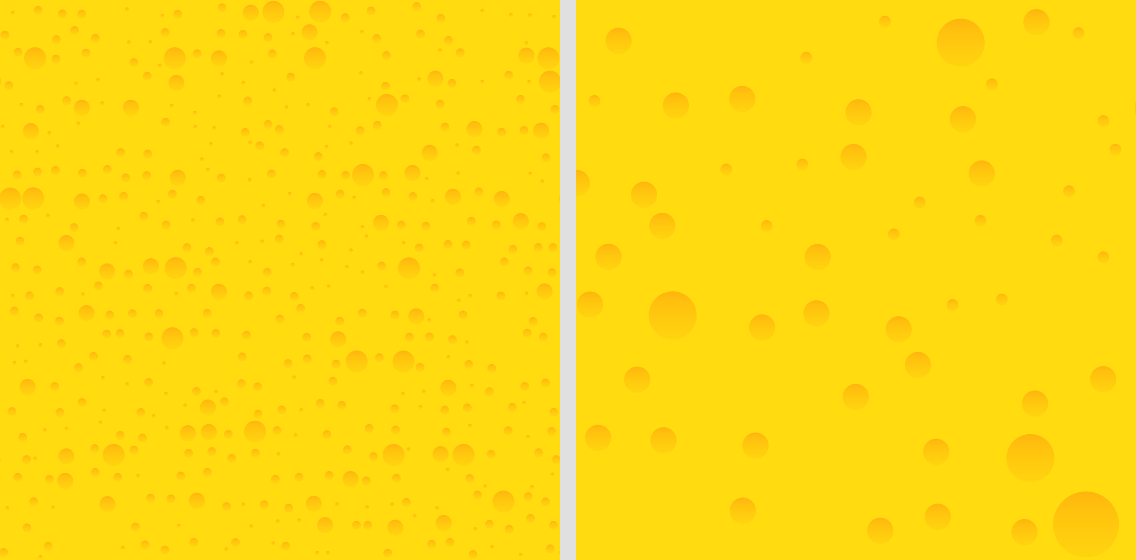
Left: the whole. Right: its middle third, enlarged.
Give the GLSL for this texture, as a Shadertoy shader.

```glsl
const vec3 BASE = vec3(1.0, 0.86, 0.06);
const vec3 HOLE_TOP = vec3(1.0, 0.695, 0.05);
const vec3 HOLE_BOTTOM = vec3(1.0, 0.83, 0.06);
const float SHADE_CURVE = 0.6;

const float CELLS = 24.0;          // whole number of cells per side, so it tiles
const float TAU = 6.2831853;

// Hole radii in units of the canvas
const float R_LARGE = 0.0196;
const float R_MEDIUM = 0.0143;
const float R_SMALL = 0.0078;
const float R_TINY = 0.0035;

// Cumulative shares of the hole sizes
const float UP_TO_LARGE = 0.054;
const float UP_TO_MEDIUM = 0.163;
const float UP_TO_SMALL = 0.66;

const float DENSITY = 0.80;        // mean share of cells that hold a hole
const float DENSITY_SWING = 0.09;  // strength of the sparse and crowded patches
const float EDGE_GAP = 0.02;       // clearance to the cell border

// Four random values per cell
vec4 hash4(vec2 cell) {
    vec4 h = fract(cell.xyxy * vec4(0.1031, 0.1030, 0.0973, 0.1099) + 0.37);
    h += dot(h, h.wzxy + 33.33);
    return fract((h.xxyz + h.yzzw) * h.zywx);
}

// Layered periodic sines vary how full the area is
float patchWave(vec2 cell) {
    vec2 a = TAU * cell / CELLS;
    return sin(2.0 * a.x + a.y + 0.8) + sin(3.0 * a.y - a.x + 2.1);
}

float holeRadius(float pick) {
    float r = pick < UP_TO_LARGE ? R_LARGE
            : pick < UP_TO_MEDIUM ? R_MEDIUM
            : pick < UP_TO_SMALL ? R_SMALL : R_TINY;
    return r * CELLS;
}

void mainImage(out vec4 fragColor, in vec2 fragCoord) {
    vec2 p = fragCoord / iResolution.xy * CELLS;
    float pixel = CELLS / min(iResolution.x, iResolution.y);

    // Shift each row sideways to break up the columns
    float row = floor(p.y);
    p.x += hash4(vec2(row, 71.0)).x * CELLS;
    vec2 cell = vec2(mod(floor(p.x), CELLS), row);

    // One hole per cell, jittered so that it stays inside
    vec4 rnd = hash4(cell + 5.0);
    float radius = holeRadius(rnd.x);
    float room = max(0.5 - radius - EDGE_GAP, 0.0);
    vec2 offset = fract(p) - 0.5 - (rnd.yz * 2.0 - 1.0) * room;

    float present = step(rnd.w, DENSITY + DENSITY_SWING * patchWave(cell));
    float dist = length(offset) - radius;
    float mask = present * (1.0 - smoothstep(-0.5 * pixel, 0.5 * pixel, dist));

    // Darker at the top of each hole, fading towards the base below
    float depth = clamp(0.5 - 0.5 * offset.y / radius, 0.0, 1.0);
    vec3 hole = mix(HOLE_TOP, HOLE_BOTTOM, pow(depth, SHADE_CURVE));

    fragColor = vec4(mix(BASE, hole, mask), 1.0);
}
```
